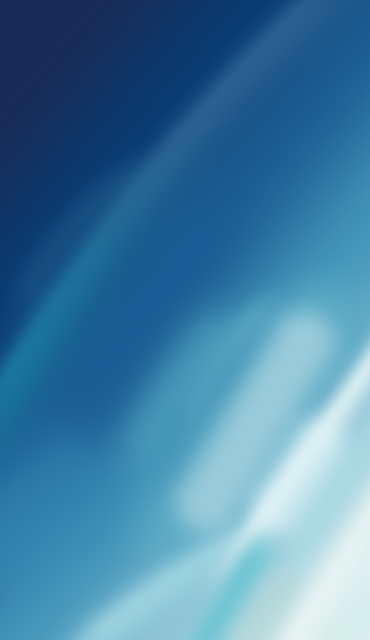
Give the GLSL for this background, as a Shadertoy shader.

```glsl
// Soft diagonal ribbons of light, from deep navy at upper left to icy white at lower right.
#define ASPECT 0.578
#define RAMP_DIR vec2(0.76, -0.65)
#define END_FADE 0.2
#define NAVY vec3(0.09, 0.17, 0.34)
#define ROYAL vec3(0.035, 0.235, 0.45)
#define OCEAN vec3(0.11, 0.37, 0.58)
#define LAGOON vec3(0.27, 0.59, 0.73)
#define MIST vec3(0.60, 0.79, 0.85)
#define ICE vec3(0.88, 0.95, 0.96)

// Colour along the main diagonal, d = 0 at the upper left corner.
vec3 diagonalRamp(float d) {
    vec3 c = mix(NAVY, ROYAL, smoothstep(0.10, 0.33, d));
    c = mix(c, OCEAN, smoothstep(0.30, 0.51, d));
    c = mix(c, LAGOON, smoothstep(0.47, 0.69, d));
    c = mix(c, MIST, smoothstep(0.66, 0.90, d));
    return mix(c, ICE, smoothstep(0.84, 1.06, d));
}

// Bowed streak from a to b; widths are (left side, right side) of its spine.
float streak(vec2 p, vec2 a, vec2 b, float bow, vec2 widths) {
    vec2 axis = b - a;
    float len = length(axis);
    axis /= len;
    float t = dot(p - a, axis) / len;
    float across = dot(p - a, vec2(-axis.y, axis.x)) - 4.0 * bow * t * (1.0 - t);
    float k = across / mix(widths.y, widths.x, smoothstep(-0.005, 0.005, across));
    float ends = smoothstep(-END_FADE, END_FADE, t)
               * (1.0 - smoothstep(1.0 - END_FADE, 1.0 + END_FADE, t));
    return ends * exp(-k * k);
}

// Elongated patch with a broad flat middle.
float patchGlow(vec2 p, vec2 a, vec2 b, float radius) {
    vec2 axis = b - a;
    float t = clamp(dot(p - a, axis) / dot(axis, axis), 0.0, 1.0);
    float k = length(p - a - axis * t) / radius;
    return exp(-k * k * k);
}

void mainImage(out vec4 fragColor, in vec2 fragCoord) {
    vec2 p = fragCoord / iResolution.xy * vec2(ASPECT, 1.0);
    vec3 c = diagonalRamp(dot(p - vec2(0.0, 1.0), RAMP_DIR));

    // Deep blue trough and the faint veil above the ribbon
    c = mix(c, vec3(0.10, 0.36, 0.58), 0.75 * streak(p, vec2(0.08, 0.24), vec2(0.36, 0.68), 0.01, vec2(0.08, 0.06)));
    c = mix(c, vec3(0.11, 0.34, 0.53), 0.6 * streak(p, vec2(0.03, 0.52), vec2(0.22, 0.74), 0.02, vec2(0.025, 0.04)));

    // Long teal ribbon, crisp on its upper edge
    vec3 ribbon = mix(vec3(0.10, 0.48, 0.63), vec3(0.17, 0.39, 0.58), smoothstep(0.4, 0.85, p.y));
    c = mix(c, ribbon, 0.9 * streak(p, vec2(-0.08, 0.24), vec2(0.60, 1.10), 0.055, vec2(0.024, 0.055)));

    // Lagoon glow at the lower left
    c = mix(c, vec3(0.21, 0.54, 0.71), 0.6 * patchGlow(p, vec2(0.02, 0.16), vec2(0.11, 0.23), 0.10));

    // Pale veils around the centre
    c = mix(c, vec3(0.29, 0.61, 0.73), 0.75 * streak(p, vec2(0.22, 0.28), vec2(0.36, 0.50), 0.01, vec2(0.045, 0.03)));
    c = mix(c, vec3(0.37, 0.67, 0.77), 0.65 * streak(p, vec2(0.30, 0.34), vec2(0.42, 0.53), 0.01, vec2(0.025, 0.03)));
    c = mix(c, vec3(0.25, 0.57, 0.71), 0.6 * streak(p, vec2(0.24, 0.20), vec2(0.40, 0.45), 0.015, vec2(0.03, 0.025)));

    // Teal hollow holding a misty oval
    c = mix(c, vec3(0.36, 0.67, 0.77), 0.85 * patchGlow(p, vec2(0.29, 0.17), vec2(0.51, 0.49), 0.075));
    c = mix(c, vec3(0.61, 0.80, 0.86), 0.95 * patchGlow(p, vec2(0.325, 0.215), vec2(0.475, 0.465), 0.052));

    // White beam and its lower sweep
    c = mix(c, vec3(0.62, 0.83, 0.88), 0.9 * streak(p, vec2(0.12, -0.02), vec2(0.40, 0.17), 0.01, vec2(0.028, 0.045)));
    c = mix(c, vec3(0.80, 0.92, 0.95), 0.8 * patchGlow(p, vec2(0.44, 0.21), vec2(0.50, 0.30), 0.05));
    c = mix(c, ICE, 0.85 * streak(p, vec2(0.36, 0.12), vec2(0.64, 0.52), 0.0, vec2(0.02, 0.028)));

    // Aqua shadows between the lower beams
    c = mix(c, vec3(0.66, 0.86, 0.89), 0.65 * streak(p, vec2(0.45, 0.11), vec2(0.62, 0.38), 0.0, vec2(0.025, 0.03)));
    c = mix(c, vec3(0.43, 0.77, 0.83), 0.9 * streak(p, vec2(0.30, -0.03), vec2(0.41, 0.15), 0.0, vec2(0.024, 0.032)));
    c = mix(c, vec3(0.70, 0.84, 0.84), 0.7 * patchGlow(p, vec2(0.40, 0.0), vec2(0.44, 0.07), 0.04));

    // Last bright beam in the lower right corner
    c = mix(c, vec3(0.92, 0.96, 0.95), 0.8 * streak(p, vec2(0.42, -0.06), vec2(0.64, 0.29), 0.0, vec2(0.03, 0.04)));
    c = mix(c, vec3(0.82, 0.92, 0.90), 0.6 * patchGlow(p, vec2(0.53, 0.0), vec2(0.58, 0.05), 0.04));

    fragColor = vec4(c, 1.0);
}
```
